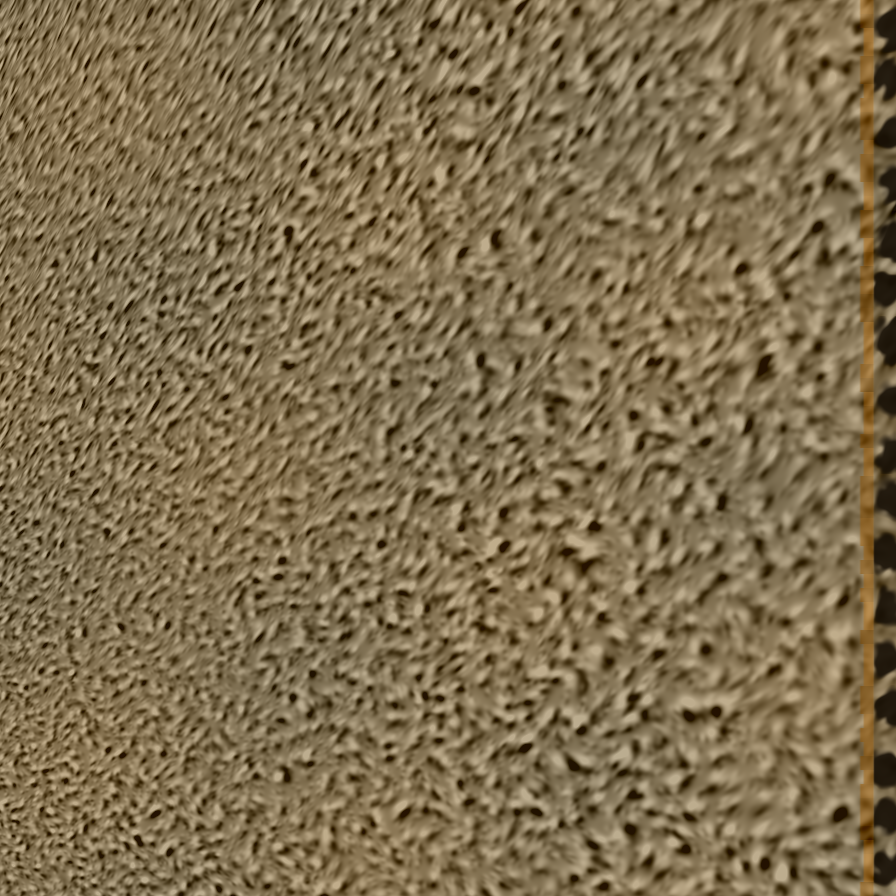
Write a Shadertoy shader that draws this texture.

```glsl
#define NEAR_SIZE 0.0285   // grain cell at the right side
#define FAR_SIZE 0.0105    // grain cell at the left side
#define LIGHT_ANGLE 2.0
#define ANGLE_SPREAD 2.5
#define CONTRAST 0.122
#define FINE_AMOUNT 0.32
#define SEAM_X 0.960
#define SEAM_WIDTH 0.015
#define PIT_ROWS 17.0
#define BASE_TAN vec3(0.515, 0.448, 0.325)
#define SEAM_ORANGE vec3(0.56, 0.38, 0.13)
#define PIT_DARK vec3(0.10, 0.07, 0.03)

vec3 hash3(vec2 cell) {
    vec3 q = fract(cell.xyx * vec3(0.1031, 0.1030, 0.0973));
    q += dot(q, q.yxz + 33.33);
    return fract((q.xxy + q.yzz) * q.zyx);
}

// Cellular noise: every cell holds one bump, lit from a jittered direction.
// The result has a mean near 0 and a deviation near 1.
float litGrains(vec2 p) {
    vec2 cell = floor(p);
    float sum = 0.0;
    for (int j = -1; j <= 1; j++)
    for (int i = -1; i <= 1; i++) {
        vec2 id = cell + vec2(i, j);
        vec3 rnd = hash3(id);
        vec2 d = p - id - rnd.xy;
        float angle = LIGHT_ANGLE + (rnd.z - 0.5) * ANGLE_SPREAD;
        float weight = 0.5 + 0.6 * fract(rnd.z * 17.0);
        sum += weight * dot(d, vec2(cos(angle), sin(angle))) * exp(-8.0 * dot(d, d));
    }
    return sum / 0.061;
}

// Receding surface: cells shrink to the left and fan out from the lower left.
vec2 recede(vec2 uv) {
    float slope = NEAR_SIZE - FAR_SIZE;
    float size = FAR_SIZE + slope * uv.x;
    return vec2(log(size) / slope, (uv.y - 0.04) / size);
}

void mainImage(out vec4 fragColor, in vec2 fragCoord) {
    vec2 uv = fragCoord / iResolution.xy;
    float soft = max(0.0015, 1.0 / iResolution.x);

    // Wrinkled grain, bent a little so that rows do not line up
    vec2 p = recede(uv);
    p += 0.22 * sin(p.yx * vec2(1.3, 1.1) + 2.0 * sin(p * 0.37));
    float relief = litGrains(p) + FINE_AMOUNT * litGrains(p * 1.9 + 41.0);
    relief *= 0.92 + 0.12 * sin(uv.x * 9.0 + 3.0 * sin(uv.y * 5.0));
    float tone = CONTRAST * relief - 0.01 * relief * relief;

    // Broad uneven light, faint upright streaks and warm patches
    float patches = sin(uv.x * 11.0 + 4.0 * uv.y) * sin(uv.y * 13.0 - 5.0 * uv.x);
    float streaks = sin(uv.x * 310.0 + 3.0 * sin(uv.y * 23.0));
    tone += 0.012 * patches + 0.008 * streaks + 0.02 * (uv.x - 0.5);
    vec3 color = BASE_TAN + clamp(tone, -0.38, 0.23);
    color += 0.012 * patches * vec3(1.0, 0.0, -1.0);

    // Dark pits on the strip behind the seam
    float row = floor(uv.y * PIT_ROWS);
    vec3 rnd = hash3(vec2(row, 7.0));
    vec2 toPit = vec2(uv.x - 0.987 - 0.012 * rnd.x,
                      (fract(uv.y * PIT_ROWS) - 0.4 - 0.2 * rnd.y) / PIT_ROWS);
    float pitEdge = length(toPit * vec2(1.0, 0.8)) - 0.014 - 0.006 * rnd.z + 0.003 * relief;
    float pit = 1.0 - smoothstep(-0.004, 0.004, pitEdge);
    vec3 strip = mix(color - 0.07, PIT_DARK, 0.92 * pit);
    float seamEnd = SEAM_X + SEAM_WIDTH;
    color = mix(color, strip, smoothstep(seamEnd - soft, seamEnd + soft, uv.x));

    // Orange seam with uneven blocks
    float block = hash3(vec2(floor(uv.y * 64.0), 19.0)).x;
    float left = SEAM_X + 0.004 * step(0.6, block);
    float seam = smoothstep(left - soft, left + soft, uv.x)
               * (1.0 - smoothstep(seamEnd - soft, seamEnd + soft, uv.x));
    vec3 seamColor = SEAM_ORANGE + 0.5 * tone + 0.12 * (block - 0.5);
    color = mix(color, seamColor, seam * (0.65 + 0.3 * block));

    fragColor = vec4(clamp(color, 0.0, 1.0), 1.0);
}
```
